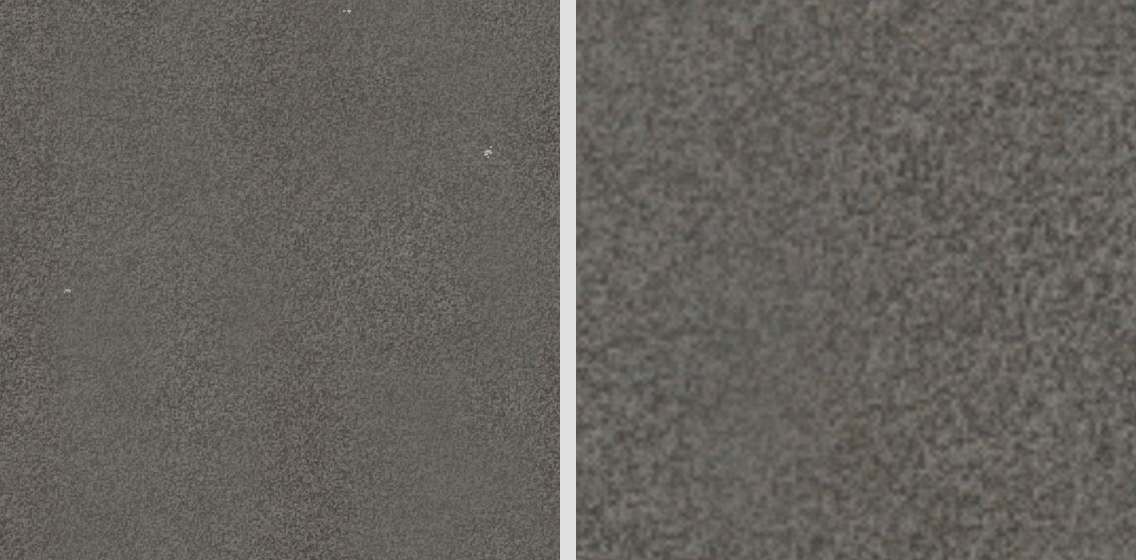
Left: the whole. Right: its middle third, enlarged.
A WebGL 2 fragment shader for this texture:

```glsl
#version 300 es
precision highp float;
// Weathered grey-brown stone with fine grain, broad upright bands and a few pale chips.

uniform vec2 u_resolution;
out vec4 fragColor;

// Integer hash of a lattice point, 0 to 1
float hash(vec2 cell) {
    uvec2 q = uvec2(ivec2(cell)) * uvec2(73856093u, 19349663u);
    uint h = q.x ^ q.y;
    h = (h ^ (h >> 16)) * 0x7feb352du;
    h = (h ^ (h >> 15)) * 0x846ca68bu;
    h ^= h >> 16;
    return float(h >> 8) / 16777216.0;
}

// Smooth value noise centred on zero
float noise(vec2 p) {
    vec2 i = floor(p), f = fract(p);
    f = f * f * (3.0 - 2.0 * f);
    float low = mix(hash(i), hash(i + vec2(1, 0)), f.x);
    float high = mix(hash(i + vec2(0, 1)), hash(i + vec2(1, 1)), f.x);
    return mix(low, high, f.y) - 0.5;
}

float fbm(vec2 p) {
    float sum = 0.0, gain = 0.55;
    for (int i = 0; i < 4; i++) {
        sum += gain * noise(p);
        p = mat2(0.8, 0.6, -0.6, 0.8) * p * 2.03 + 17.3;
        gain *= 0.5;
    }
    return sum;
}

// Fine pits and bumps, lit from the upper left
float grain(vec2 uv) {
    vec2 p = uv * 265.0 + 0.5 * noise(uv * 90.0);
    float bumps = 0.55 * noise(p) + 0.42 * noise(uv * 430.0 + 31.0);
    float relief = noise(p + vec2(0.4, -0.45)) - noise(p - vec2(0.4, -0.45));
    return bumps + 0.25 * relief + 0.15 * noise(uv * 130.0 + 7.0);
}

// Upright band with soft sides
float band(float x, float centre, float halfWidth) {
    return 1.0 - smoothstep(halfWidth - 0.015, halfWidth + 0.02, abs(x - centre));
}

// Crumbly pale chips scattered along a wrapped diagonal
float chips(vec2 uv) {
    float mask = 0.0;
    for (int i = 0; i < 3; i++) {
        float k = float(i);
        vec2 centre = fract(vec2(0.62, 0.98) + k * vec2(0.25, -0.25));
        vec2 d = uv - centre;
        float size = 0.007 + 0.003 * mod(k, 2.0);
        float crumbs = noise(uv * 210.0 + k * 9.0) + 0.4 * noise(uv * 400.0);
        float shape = 1.0 - length(d) / size + 1.5 * crumbs;
        mask = max(mask, smoothstep(0.2, 0.55, shape) * step(length(d), size * 1.3));
    }
    return mask;
}

void main() {
    vec2 uv = gl_FragCoord.xy / u_resolution;

    // Bands wander slightly and fade along their height
    float x = uv.x + 0.012 * noise(uv * vec2(8.0, 5.0));
    float fade = 0.75 + 0.9 * noise(vec2(uv.x * 3.0, uv.y * 4.0) + 5.0);
    float warm = band(x, 0.54, 0.075) + band(x, 0.03, 0.075) + band(x, 1.0, 0.035);
    warm = warm * fade + 0.5 * band(x, 0.25, 0.04) * smoothstep(0.5, 0.9, uv.y);

    // Cloudy patches and faint level streaks
    float cloud = fbm(uv * vec2(7.0, 5.0) + 3.0);
    float streak = fbm(uv * vec2(5.0, 42.0) + 11.0);
    float tone = 0.022 * cloud + 0.016 * streak - 0.010 * warm;

    // Grain is rougher in the bands and in some patches
    float rough = clamp(0.95 + 0.18 * warm + 0.6 * noise(uv * vec2(9.0, 7.0) + 23.0), 0.6, 1.35);
    tone += 0.2 * rough * grain(uv);

    vec3 colour = vec3(0.391, 0.382, 0.361) + tone;
    colour += warm * vec3(0.006, -0.002, -0.003);
    colour += vec3(0.02, 0.0, -0.015) * noise(uv * 150.0 + 41.0);

    vec3 chipColour = vec3(0.69, 0.69, 0.62) + 0.25 * noise(uv * 300.0);
    colour = mix(colour, chipColour, 0.9 * chips(uv));
    fragColor = vec4(colour, 1.0);
}
```
